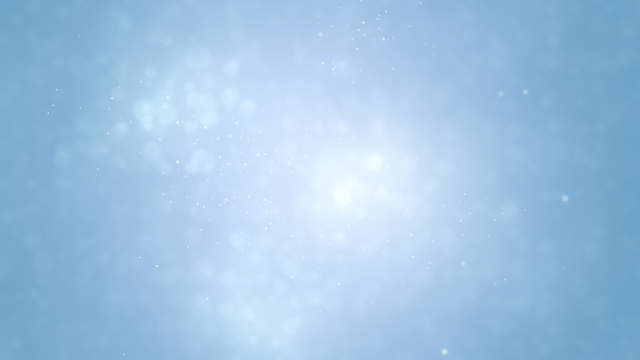
Reproduce this background procedurally as a Shadertoy shader.

```glsl
float hash(vec2 p) {
    vec3 q = fract(p.xyx * vec3(0.1031, 0.1030, 0.0973));
    q += dot(q, q.yzx + 33.33);
    return fract((q.x + q.y) * q.z);
}

float noise(vec2 p) {
    vec2 i = floor(p), f = fract(p);
    f = f * f * (3.0 - 2.0 * f);
    return mix(mix(hash(i), hash(i + vec2(1, 0)), f.x),
               mix(hash(i + vec2(0, 1)), hash(i + vec2(1, 1)), f.x), f.y);
}

float fbm(vec2 p) {
    float sum = 0.0, amp = 0.5;
    for (int i = 0; i < 5; i++) {
        sum += amp * noise(p);
        p = mat2(1.6, 1.2, -1.2, 1.6) * p + 7.3;
        amp *= 0.5;
    }
    return sum;
}

// Gaussian spot with separate widths along x and y
float glow(vec2 p, vec2 center, vec2 size) {
    vec2 q = (p - center) / size;
    return exp(-dot(q, q));
}

// One jittered disc per cell; density is the chance that a cell is filled
float flakes(vec2 p, float cell, float radius, float blur, float density, float seed) {
    vec2 g = p / cell + seed * 3.7;
    vec2 id = floor(g) + seed * 31.0;
    float r = radius * mix(0.55, 1.0, hash(id + 5.1));
    float margin = min((r + blur) / cell, 0.5);
    vec2 center = mix(vec2(margin), vec2(1.0 - margin), vec2(hash(id), hash(id + 17.7)));
    float d = length(fract(g) - center) * cell;
    float level = mix(0.35, 1.0, hash(id + 41.3));
    return step(hash(id + 71.9), density) * level * (1.0 - smoothstep(r - blur, r + blur, d));
}

void mainImage(out vec4 fragColor, in vec2 fragCoord) {
    vec2 p = fragCoord / iResolution.y;
    p.x += 0.889 - 0.5 * iResolution.x / iResolution.y;
    float px = 1.0 / iResolution.y;

    // Wide blue vignette
    float r = length((p - vec2(0.87, 0.5)) * vec2(1.0, 0.9));
    vec3 color = mix(vec3(0.75, 0.84, 0.97), vec3(0.45, 0.65, 0.79), smoothstep(0.1, 0.97, r));

    // Misty light: core, lower plume and upper left cloud
    float mist = fbm(p * 4.0 + 2.0);
    float core = glow(p, vec2(0.99, 0.50), vec2(0.17, 0.15));
    float halo = glow(p, vec2(0.95, 0.48), vec2(0.38, 0.30));
    float plume = glow(p, vec2(0.72, 0.12), vec2(0.16, 0.17));
    float cloud = glow(p, vec2(0.45, 0.70), vec2(0.24, 0.19));
    color += (mist - 0.48) * vec3(0.09, 0.07, 0.05);
    color += core * (0.6 + 0.8 * mist) * vec3(0.13, 0.10, 0.02);
    color += halo * vec3(0.06, 0.05, 0.025);
    color += (plume + 0.7 * cloud) * (0.5 + mist) * vec3(0.09, 0.09, 0.05);

    // Faint out-of-focus discs
    float bokeh = 0.0;
    for (int i = 0; i < 5; i++) {
        float k = float(i);
        bokeh += flakes(p, 0.06 + 0.02 * k, 0.017 + 0.005 * k, 0.009, 0.55, k + 1.0);
    }
    color += bokeh * (0.016 + 0.035 * cloud + 0.02 * plume + 0.02 * core) * vec3(1.0, 0.95, 0.7);

    // Fine sparkles along a falling diagonal, with a second cluster near the top
    vec2 q = mat2(0.89, 0.45, -0.45, 0.89) * (p - vec2(0.68, 0.51));
    float swarm = glow(q, vec2(0.0), vec2(0.29, 0.17));
    float upper = glow(p, vec2(1.02, 0.90), vec2(0.17, 0.08));
    float right = glow(p, vec2(1.22, 0.37), vec2(0.22, 0.20));
    float density = 0.38 * swarm + 0.20 * upper + 0.06 * right;
    float sparkle = 0.0;
    for (int i = 0; i < 4; i++) {
        float k = float(i);
        sparkle += flakes(p, 0.028 + 0.006 * k, 0.0024 + 0.0006 * k, max(px * 0.7, 0.0015),
                          density, k + 11.0);
    }
    color = mix(color, vec3(0.96, 0.99, 1.0), min(sparkle, 1.0) * 0.8);

    // Sparse larger flakes
    float drift = 0.0;
    for (int i = 0; i < 2; i++) {
        float k = float(i);
        drift += flakes(p, 0.23 + 0.08 * k, 0.009, 0.005, 0.2, k + 21.0);
    }
    color = mix(color, vec3(0.88, 0.96, 1.0), min(drift, 1.0) * 0.7);

    fragColor = vec4(clamp(color, 0.0, 1.0), 1.0);
}
```
